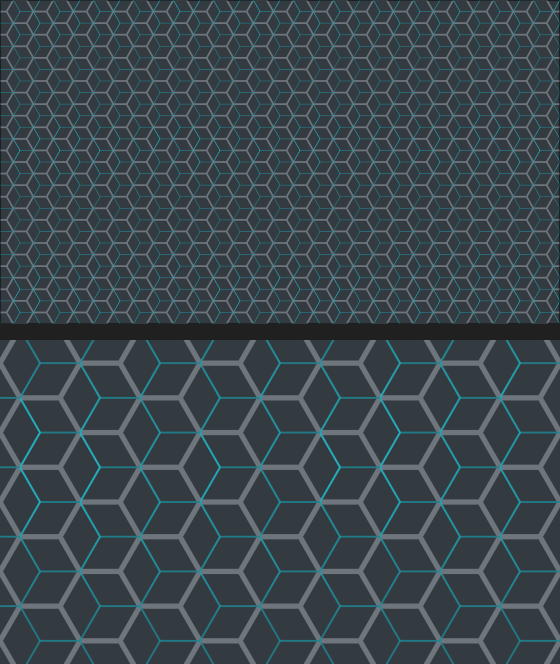
Top, the full canvas; bottom, a detail of the centre.
This pattern is drawn by a WebGL 2 fragment shader. Its source:

```glsl
#version 300 es
precision highp float;

uniform vec2 u_resolution;
out vec4 fragColor;

float hash(vec2 p) {
    return fract(sin(dot(p, vec2(127.1, 311.7))) * 43758.5453);
}

// Distance from p to the segment running from the origin to tip
float spoke(vec2 p, vec2 tip) {
    return length(p - tip * clamp(dot(p, tip) / dot(tip, tip), 0.0, 1.0));
}

// Antialiased line of the given full width
float stroke(float dist, float width, float pixel) {
    return clamp((0.5 * width - dist) / pixel + 0.5, 0.0, 1.0);
}

void main() {
    vec2 uv = gl_FragCoord.xy / u_resolution;
    vec2 period = vec2(sqrt(3.0), 1.0);
    vec2 p = uv * 14.0 * period;
    float pixel = 14.0 / u_resolution.y;

    // Nearest centre of two interleaved grids: flat-topped hexagons of height 1
    vec2 a = mod(p + 0.5 * period, period) - 0.5 * period;
    vec2 b = mod(p, period) - 0.5 * period;
    vec2 local = dot(a, a) < dot(b, b) ? a : b;
    vec2 cell = floor((p - local) / period * 2.0 + 0.5);
    vec2 q = vec2(local.x, abs(local.y));

    // Wide grey outline
    float edge = 0.5 - max(q.y, dot(abs(local), vec2(0.866, 0.5)));
    float outline = stroke(edge, 0.076, pixel);

    // Thin teal spokes towards every other corner
    float level = stroke(spoke(q, vec2(0.577, 0.0)), 0.027, pixel);
    float slanted = stroke(spoke(q, vec2(-0.289, 0.5)), 0.029, pixel);

    // Slanted spokes brighten in soft bands, unevenly from cell to cell
    float band = 0.5 + 0.5 * cos(6.2832 * (1.0 - uv.y) / 0.45);
    float glow = band * (0.35 + 0.65 * hash(cell));
    vec3 teal = vec3(0.12, 0.52, 0.58);
    vec3 brightTeal = vec3(0.14, 0.70, 0.76);

    vec3 color = vec3(0.20, 0.23, 0.25);
    color = mix(color, vec3(0.43, 0.46, 0.49), outline);
    color = mix(color, teal, 0.85 * level);
    color = mix(color, mix(teal, brightTeal, glow), slanted * (0.75 + 0.25 * glow));

    // Dark rim of the canvas
    vec2 inset = min(uv, 1.0 - uv) * u_resolution / u_resolution.y;
    float rim = 1.0 - smoothstep(0.002, 0.005, min(inset.x, inset.y));
    color *= 1.0 - 0.45 * rim;

    fragColor = vec4(color, 1.0);
}
```
